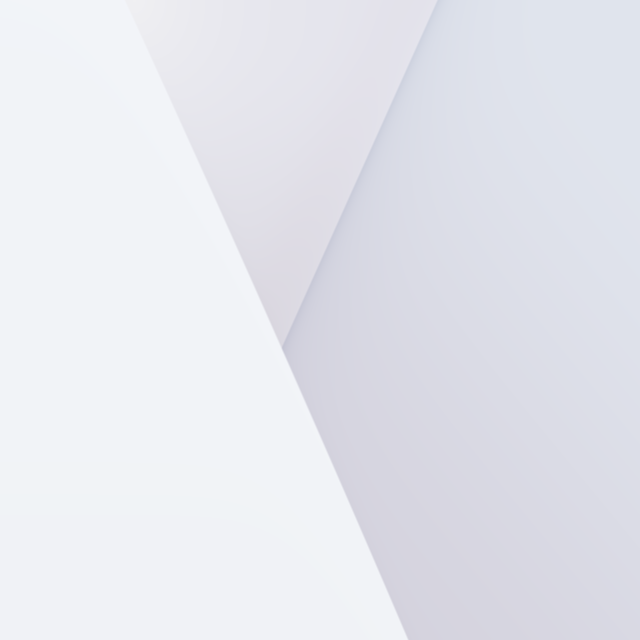
Reproduce this background procedurally as a three.js fragment shader.

```glsl
varying vec2 vUv;

// Antialiased step across a signed distance
float cover(float d) {
  float w = max(fwidth(d), 0.0012);
  return smoothstep(-w, w, d);
}

// Folded strip between the two edges
vec3 foldColor(vec2 p, float seam) {
  vec3 low = vec3(0.855, 0.848, 0.882);
  vec3 high = vec3(0.890, 0.890, 0.924);
  vec3 color = mix(low, high, smoothstep(0.42, 0.95, p.y));
  float glow = exp(-6.0 * length((p - vec2(0.21, 1.0)) * vec2(1.0, 0.8)));
  color = mix(color, vec3(0.940, 0.940, 0.950), glow);
  float band = (seam + 0.05) / 0.05;
  color -= vec3(0.004, 0.009, 0.007) * exp(-band * band);
  return color + 0.006 * exp(min(seam, 0.0) / 0.006);
}

// Recessed wall, shaded beneath the fold
vec3 wallColor(vec2 p, float seam) {
  vec3 warm = vec3(0.834, 0.826, 0.870);
  vec3 cool = vec3(0.880, 0.896, 0.930);
  float lift = dot(p - vec2(0.60, 0.10), vec2(0.80, 0.66));
  vec3 color = mix(warm, cool, smoothstep(-0.12, 0.82, lift));
  float reach = max(seam, 0.0);
  float shade = 0.024 * exp(-reach / 0.06) + 0.045 * exp(-reach / 0.008);
  return color - shade * vec3(1.1, 1.0, 0.75);
}

// Bright sheet in front
vec3 sheetColor(vec2 p, float edge) {
  vec3 color = mix(vec3(0.942, 0.950, 0.965), vec3(0.947, 0.955, 0.971), p.y);
  return color + 0.004 * exp(min(edge, 0.0) / 0.04);
}

void main() {
  vec2 p = vUv;

  // Signed distances, positive to the right of each edge
  float edge = (p.x - 0.638 + p.y * (0.4264 + 0.0166 * p.y)) * 0.915;
  float seam = (p.x - 0.440 - 0.4485 * (p.y - 0.456)) * 0.912;

  vec3 color = mix(foldColor(p, seam), wallColor(p, seam), cover(seam));

  // Faint contact shade beside the sheet, fading toward the top
  float contact = exp(-max(edge, 0.0) / 0.012);
  color -= 0.010 * contact * (1.0 - smoothstep(0.6, 1.0, p.y));

  color = mix(sheetColor(p, edge), color, cover(edge));
  gl_FragColor = vec4(color, 1.0);
}
```
